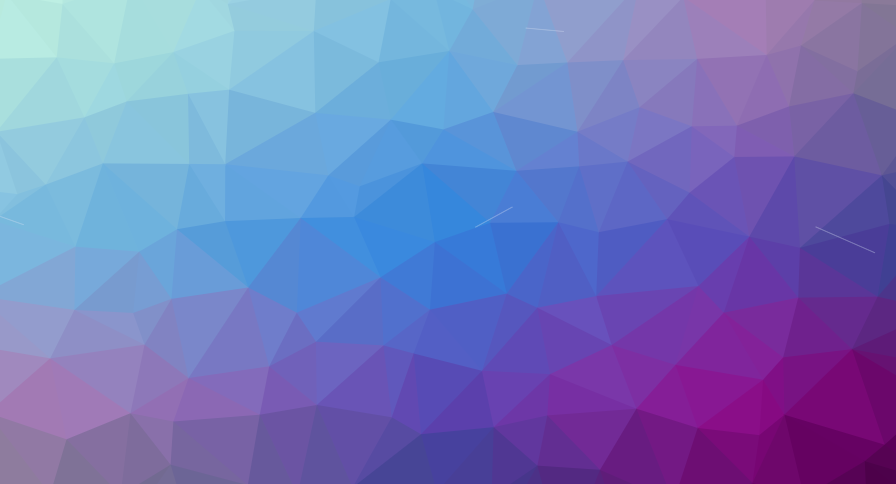
Write a WebGL 2 fragment shader that draws this background.

```glsl
#version 300 es
precision highp float;
// Low-poly mesh of flat facets, shading from mint through blue to deep purple.

#define CELL 0.128         // lattice spacing, in canvas heights
#define JITTER 0.76        // how far the corners stray from the lattice
#define GRAIN 0.012        // small brightness change from facet to facet
#define SEAM_WIDTH 0.0012  // half width of the pale seams
#define SEAM_GLOW 0.32     // strength of the pale seams

uniform vec2 u_resolution;
out vec4 fragColor;

// Colour stops, used both from left to right and from top to bottom
const vec3 STOPS[7] = vec3[7](
    vec3(0.755, 0.945, 0.885), vec3(0.610, 0.840, 0.868),
    vec3(0.405, 0.645, 0.870), vec3(0.165, 0.505, 0.865),
    vec3(0.420, 0.285, 0.710), vec3(0.555, 0.045, 0.540),
    vec3(0.295, 0.000, 0.285));

float hash(vec2 p) {
    return fract(sin(dot(p, vec2(127.1, 311.7))) * 43758.5453);
}

vec3 ramp(float t) {
    float s = clamp(t, 0.0, 1.0) * 6.0;
    int i = min(int(s), 5);
    return mix(STOPS[i], STOPS[i + 1], s - float(i));
}

// Lattice corner, shifted at random
vec2 corner(vec2 id) {
    vec2 shift = vec2(hash(id), hash(id + 57.3)) - 0.5;
    return (id + shift * JITTER) * CELL;
}

// Signed distance to the line through a and b, positive on its left
float side(vec2 p, vec2 a, vec2 b) {
    vec2 e = b - a, d = p - a;
    return (e.x * d.y - e.y * d.x) / max(length(e), 1e-5);
}

float segmentDistance(vec2 p, vec2 a, vec2 b) {
    vec2 e = b - a, d = p - a;
    return length(d - e * clamp(dot(d, e) / dot(e, e), 0.0, 1.0));
}

// Facet colour in rgb, weighted by its smooth coverage in alpha
vec4 facet(vec2 p, vec2 a, vec2 b, vec2 c, float aspect, float pixel) {
    float winding = side(c, a, b) < 0.0 ? -1.0 : 1.0;
    float inside = winding * min(winding * side(p, a, b) * winding,
        min(side(p, b, c), side(p, c, a)));
    if (winding < 0.0) {
        inside = min(-side(p, a, b), min(-side(p, b, c), -side(p, c, a)));
    }
    float cover = clamp(0.5 + inside / pixel, 0.0, 1.0);
    vec2 mid = (a + b + c) / 3.0;
    vec3 color = 0.5 * (ramp(mid.x / aspect) + ramp(1.0 - mid.y));
    color += (hash(mid) - 0.5) * 2.0 * GRAIN;
    return vec4(color, 1.0) * cover;
}

float seam(vec2 p, vec2 a, vec2 b, float pixel) {
    float d = segmentDistance(p, a, b) - SEAM_WIDTH;
    return 1.0 - smoothstep(-0.5 * pixel, 0.5 * pixel, d);
}

void main() {
    vec2 p = gl_FragCoord.xy / u_resolution.y;
    float aspect = u_resolution.x / u_resolution.y;
    float pixel = 1.0 / u_resolution.y;

    // Split each nearby cell along its shorter diagonal
    vec2 home = floor(p / CELL);
    vec4 sum = vec4(0.0);
    for (int j = -1; j <= 1; j++) {
        for (int i = -1; i <= 1; i++) {
            vec2 id = home + vec2(i, j);
            vec2 a = corner(id);
            vec2 b = corner(id + vec2(1, 0));
            vec2 c = corner(id + vec2(1, 1));
            vec2 d = corner(id + vec2(0, 1));
            if (distance(a, c) < distance(b, d)) {
                sum += facet(p, a, b, c, aspect, pixel);
                sum += facet(p, a, c, d, aspect, pixel);
            } else {
                sum += facet(p, a, b, d, aspect, pixel);
                sum += facet(p, b, c, d, aspect, pixel);
            }
        }
    }
    vec3 color = sum.rgb / max(sum.a, 1e-4);

    // A few pale hairline seams
    float light = seam(p, vec2(0.983, 0.531), vec2(1.058, 0.572), pixel);
    light = max(light, seam(p, vec2(1.087, 0.942), vec2(1.164, 0.935), pixel));
    light = max(light, seam(p, vec2(1.686, 0.531), vec2(1.807, 0.478), pixel));
    light = max(light, seam(p, vec2(0.000, 0.553), vec2(0.048, 0.536), pixel));
    color = mix(color, vec3(0.85, 0.88, 0.95), light * SEAM_GLOW);

    fragColor = vec4(clamp(color, 0.0, 1.0), 1.0);
}
```
